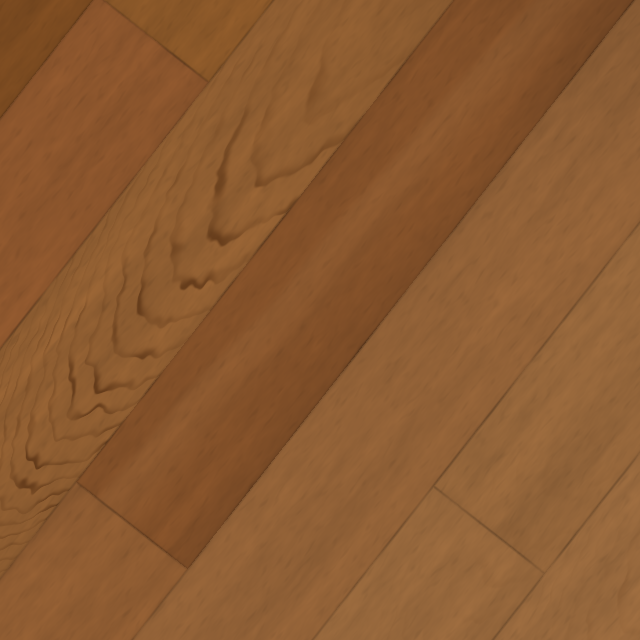
Give the GLSL for this texture, as a Shadertoy shader.

```glsl
// Diagonal hardwood floor: wide planks with staggered butt joints and thin worn seams.
// Canvas space is rotated into plank space (along, across); each plank has its own tone,
// and stretched gradient noise plus distorted growth rings supply the grain.

const vec2  GRAIN_DIR = vec2(0.617, 0.787);  // unit direction of the planks
const float PLANK_WIDTH = 0.2217;
const float PLANK_LENGTH = 1.6;
const float ROW_SHIFT = 0.483;               // rows cut off by the top left corner
const float SEAM_WIDTH = 0.0027;
const float SEAM_DARKNESS = 0.22;
const float FIBRE_CONTRAST = 0.05;
const float STREAK_CONTRAST = 0.075;
const float PORE_DARKNESS = 0.055;
const float RING_FREQUENCY = 5.0;
const vec3  RING_COLOR = vec3(0.34, 0.19, 0.075);
const vec3  BAND_COLOR = vec3(0.56, 0.36, 0.195);
const int   BANDED_ROW = 3;
const int   ROWS = 7;

// Joint position and ring strength of each row
const float JOINT[ROWS] = float[](0.7, 0.1, 0.7, -0.519, 0.7, -0.18, 0.7);
const float RINGS[ROWS] = float[](0.0, 0.0, 1.0, 0.0, 0.0, 0.08, 0.25);

// Wood tones below and above the joint of each row
const vec3 TONE_LOW[ROWS] = vec3[](
    vec3(0.48, 0.29, 0.125), vec3(0.55, 0.335, 0.175), vec3(0.565, 0.37, 0.195),
    vec3(0.56, 0.36, 0.195), vec3(0.57, 0.38, 0.215), vec3(0.59, 0.405, 0.235),
    vec3(0.595, 0.41, 0.24));
const vec3 TONE_HIGH[ROWS] = vec3[](
    vec3(0.50, 0.31, 0.13), vec3(0.545, 0.345, 0.16), vec3(0.55, 0.36, 0.17),
    vec3(0.515, 0.315, 0.16), vec3(0.55, 0.36, 0.20), vec3(0.585, 0.40, 0.23),
    vec3(0.59, 0.41, 0.24));

vec2 hashGradient(vec2 cell) {
    vec3 q = fract(cell.xyx * vec3(0.1031, 0.1030, 0.0973));
    q += dot(q, q.yzx + 33.33);
    return 2.0 * fract((q.xx + q.yz) * q.zy) - 1.0;
}

float gradientNoise(vec2 p) {
    vec2 i = floor(p), f = fract(p);
    vec2 w = f * f * f * (f * (f * 6.0 - 15.0) + 10.0);
    float a = dot(hashGradient(i), f);
    float b = dot(hashGradient(i + vec2(1, 0)), f - vec2(1, 0));
    float c = dot(hashGradient(i + vec2(0, 1)), f - vec2(0, 1));
    float d = dot(hashGradient(i + vec2(1, 1)), f - vec2(1, 1));
    return mix(mix(a, b, w.x), mix(c, d, w.x), w.y);
}

// Three octaves, each finer across the grain
float fibres(vec2 p) {
    float sum = 0.0, gain = 1.0;
    for (int i = 0; i < 3; i++) {
        sum += gain * gradientNoise(p);
        p = p * vec2(1.9, 2.0) + 17.3;
        gain *= 0.65;
    }
    return sum;
}

// Arched growth lines: g is (along, across), measured from the heart of the arches
float growthRings(vec2 g, vec2 seed) {
    float wobble = gradientNoise(g * vec2(12.0, 26.0) + seed)
                 + 0.6 * gradientNoise(g * vec2(40.0, 70.0) + seed);
    float slope = 0.65 + 3.0 * max(g.x + 0.15, 0.0);
    float depth = slope * sqrt(g.y * g.y + 0.0001) + 10.0 * g.y * g.y - g.x + 0.03 * wobble;
    float phase = fract(RING_FREQUENCY * exp(1.75 * depth));
    float line = smoothstep(0.5, 0.85, phase) * (1.0 - smoothstep(0.88, 1.0, phase));
    float patches = smoothstep(-0.15, 0.35, gradientNoise(g * vec2(13.0, 24.0) + seed + 5.0));
    float reach = exp(-110.0 * g.y * g.y) * (1.0 - smoothstep(-0.05, 0.35, g.x));
    return line * line * mix(0.3, 1.0, patches) * mix(0.12, 1.0, reach);
}

void mainImage(out vec4 fragColor, in vec2 fragCoord) {
    float pixel = 1.0 / iResolution.y;
    vec2 p = fragCoord * pixel - vec2(0.0, 1.0);

    // Plank space
    float along = dot(p, GRAIN_DIR);
    float across = dot(p, vec2(GRAIN_DIR.y, -GRAIN_DIR.x)) / PLANK_WIDTH + ROW_SHIFT;
    float rowIndex = floor(across), inRow = fract(across);
    int row = int(mod(rowIndex, float(ROWS)));
    float lengths = (along - JOINT[row]) / PLANK_LENGTH;
    bool isLow = mod(floor(lengths), 2.0) > 0.5;
    vec2 seed = vec2(rowIndex * 7.31, floor(lengths) * 11.7 + rowIndex * 3.9);
    vec2 g = vec2(along, inRow * PLANK_WIDTH);

    // Plank tone, with one broad pale band and a shaded edge on the banded plank
    vec3 color = isLow ? TONE_LOW[row] : TONE_HIGH[row];
    if (row == BANDED_ROW && !isLow) {
        float offset = inRow - 0.36 - 0.24 * along + 0.08 * gradientNoise(vec2(along * 5.0, 2.0));
        float band = smoothstep(-0.09, 0.0, offset) * (1.0 - smoothstep(0.03, 0.36, offset));
        color = mix(color, BAND_COLOR, 0.7 * band);
        color *= 1.0 - 0.06 * smoothstep(0.75, 1.0, inRow);
    }

    // Broad streaks, fine fibres and small pores
    float streak = fibres(vec2(g.x * 1.6, g.y * 22.0 - g.x * 0.8) + seed);
    float fibre = fibres(vec2(g.x * 20.0, g.y * 75.0) + seed);
    float pore = smoothstep(0.1, 0.6, gradientNoise(vec2(g.x * 40.0, g.y * 150.0) + seed));
    color *= 1.0 + STREAK_CONTRAST * streak + FIBRE_CONTRAST * fibre - PORE_DARKNESS * pore;

    // Growth rings
    float ring = growthRings(g - vec2(0.0, 0.70 * PLANK_WIDTH), seed);
    color = mix(color, RING_COLOR, 0.75 * RINGS[row] * ring);

    // Seams and joints, fading in and out with wear
    float seam = abs(fract(across + 0.5) - 0.5) * PLANK_WIDTH;
    float joint = abs(fract(lengths + 0.5) - 0.5) * PLANK_LENGTH;
    float gap = min(seam, joint);
    float wear = clamp(0.6 + 1.1 * gradientNoise(p * 15.0), 0.15, 1.0);
    float crack = 1.0 - smoothstep(0.0, SEAM_WIDTH + 0.5 * pixel, gap);
    color *= 1.0 - SEAM_DARKNESS * wear * crack - 0.04 * exp(-gap * 200.0);

    // Light falls off toward the upper right end
    color *= 1.0 - 0.08 * smoothstep(0.25, 0.65, along) * (1.0 - smoothstep(4.0, 5.0, across));
    fragColor = vec4(color, 1.0);
}
```
